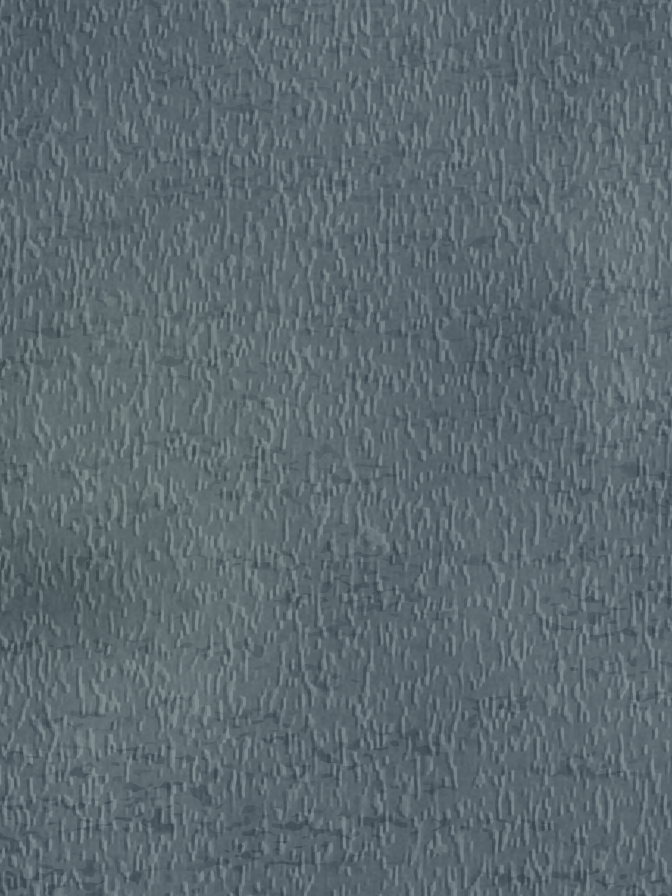
Give the GLSL for this texture, as a WebGL 1 fragment shader.

```glsl
precision highp float;
uniform vec2 u_resolution;

float hash(vec2 p) {
  return fract(sin(dot(p, vec2(127.1, 311.7))) * 43758.5453);
}

float noise(vec2 p) {
  vec2 i = floor(p), f = fract(p);
  f = f * f * (3.0 - 2.0 * f);
  return mix(mix(hash(i), hash(i + vec2(1.0, 0.0)), f.x),
             mix(hash(i + vec2(0.0, 1.0)), hash(i + 1.0), f.x), f.y);
}

// One column of upright dashes, shifted by its own random amount
float column(float id, float y) {
  y += 9.0 * hash(vec2(id, 3.7));
  float row = floor(y);
  return mix(hash(vec2(id, row)), hash(vec2(id, row + 1.0)),
             smoothstep(0.2, 0.8, y - row));
}

float fibres(vec2 q) {
  float id = floor(q.x);
  return mix(column(id, q.y), column(id + 1.0, q.y), smoothstep(0.1, 0.9, q.x - id));
}

float glow(vec2 p, vec2 centre, vec2 radius) {
  vec2 d = (p - centre) / radius;
  return exp(-dot(d, d));
}

// Broad uneven light over the cloth
float shading(vec2 p) {
  float s = 0.18 * (noise(p * vec2(5.0, 3.0) + 4.0) - 0.5);
  s += 0.14 * (noise(p * vec2(14.0, 7.0) + 9.0) - 0.5);
  s += 0.17 * glow(p, vec2(0.18, 0.68), vec2(0.22, 0.16));
  s += 0.20 * glow(p, vec2(0.32, 0.36), vec2(0.09, 0.20));
  s += 0.20 * glow(p, vec2(0.11, 0.21), vec2(0.10, 0.14));
  s += 0.20 * glow(p, vec2(0.93, 0.90), vec2(0.06, 0.32));
  s -= 0.26 * glow(p, vec2(0.09, 0.46), vec2(0.16, 0.08));
  s -= 0.15 * glow(p, vec2(0.72, 0.85), vec2(0.14, 0.20));
  s -= 0.20 * glow(p, vec2(1.00, 0.60), vec2(0.08, 0.12));
  s -= 0.13 * glow(p, vec2(0.05, 1.28), vec2(0.25, 0.14));
  s -= 0.10 * glow(p, vec2(0.72, 0.13), vec2(0.22, 0.20));
  return s;
}

void main() {
  vec2 p = gl_FragCoord.xy / u_resolution.x;

  // Sparse bright dashes, each with a dark edge beside it
  vec2 q = p * vec2(215.0, 60.0);
  q.x += 0.7 * (noise(p * vec2(50.0, 45.0)) - 0.5);
  float ridge = fibres(q);
  float lit = smoothstep(0.56, 0.9, ridge);
  float shade = smoothstep(0.56, 0.9, fibres(q + vec2(1.1, 0.12)));
  float relief = 0.56 * lit - 0.44 * shade + 0.28 * (ridge - 0.5);

  // Short dark hooks gathered in horizontal bands
  vec2 bent = p + 0.008 * (vec2(noise(p * 90.0), noise(p * 90.0 + 71.0)) - 0.5);
  float hook = smoothstep(0.56, 0.76, noise(bent * vec2(68.0, 150.0) + 31.0));
  float bands = smoothstep(0.3, 0.7, noise(p * vec2(8.0, 38.0) + 17.0));
  float lower = 1.0 - 0.4 * smoothstep(0.1, 1.0, p.y);

  float grain = noise(p * vec2(250.0, 230.0) + 53.0) - 0.5;
  float tone = 0.5 + relief + shading(p) + 0.2 * grain;
  tone -= 0.42 * hook * bands * lower;

  vec3 slate = vec3(0.28, 0.33, 0.36);
  vec3 mist = vec3(0.45, 0.50, 0.52);
  vec3 colour = mix(slate, mist, clamp(tone, -0.25, 1.3));

  // Faint green tint on the left
  float greenTint = glow(p, vec2(0.16, 0.62), vec2(0.28, 0.30));
  colour += vec3(0.004, 0.005, -0.009) * greenTint;
  gl_FragColor = vec4(colour, 1.0);
}
```
